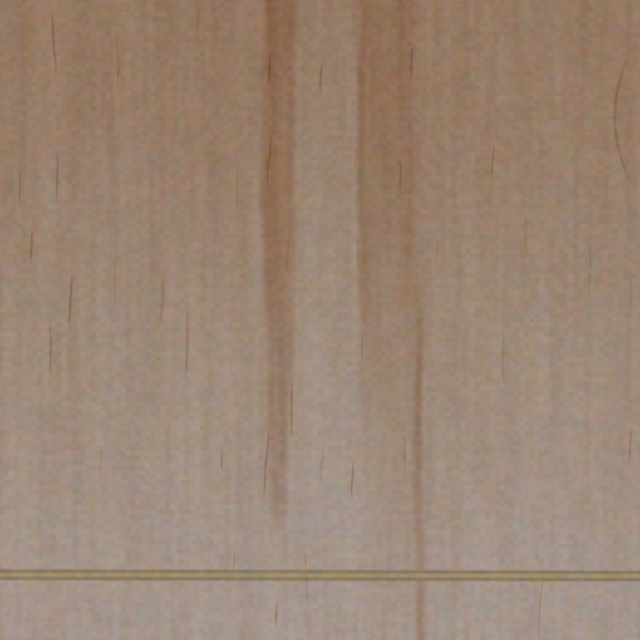
Give the GLSL for this texture, as a WebGL 2 fragment shader.

```glsl
#version 300 es
precision highp float;
// Pale wood board with soft vertical grain, brown bands, small flecks and a thin horizontal groove.

#define GROOVE_Y 0.101
#define GROOVE_HALF 0.0085
#define FLECK_GRID vec2(15.0, 6.0)
#define FLECK_CHANCE 0.42
#define FLECK_DEPTH 0.55
#define GRAIN_DEPTH 0.030
#define MOTTLE_DEPTH 0.036
#define CHROMA_DEPTH 0.045
#define STAIN vec3(0.90, 0.79, 0.70)
#define FLECK_TINT vec3(0.80, 0.64, 0.54)

uniform vec2 u_resolution;
out vec4 outColor;

float hash(vec2 p) {
  return fract(sin(dot(p, vec2(127.1, 311.7))) * 43758.5453);
}

float noise(vec2 p) {
  vec2 i = floor(p), f = fract(p);
  f = f * f * (3.0 - 2.0 * f);
  return mix(mix(hash(i), hash(i + vec2(1, 0)), f.x),
             mix(hash(i + vec2(0, 1)), hash(i + vec2(1, 1)), f.x), f.y);
}

// Noise centred on zero
float wave(vec2 p) { return noise(p) - 0.5; }

// Soft-edged vertical strip
float strip(float x, float centre, float halfWidth, float soft) {
  return 1.0 - smoothstep(halfWidth - soft, halfWidth + soft, abs(x - centre));
}

// Scattered slim dashes, one candidate per cell
float flecks(vec2 p) {
  vec2 cell = floor(p * FLECK_GRID);
  float cover = 0.0;
  for (int j = -1; j <= 1; j++) {
    for (int i = -1; i <= 1; i++) {
      vec2 id = cell + vec2(i, j);
      float present = step(hash(id + 3.7), FLECK_CHANCE);
      vec2 seat = vec2(hash(id + 11.3), hash(id + 23.9));
      vec2 d = p - (id + 0.15 + 0.7 * seat) / FLECK_GRID;
      float len = mix(0.018, 0.065, hash(id + 37.1));
      float tilt = (hash(id + 41.5) - 0.6) * 0.12;
      float t = clamp(abs(d.y) / len, 0.0, 1.0);
      float width = mix(0.0030, 0.0048, hash(id + 53.3)) * (1.0 - 0.5 * t);
      float across = abs(d.x + tilt * d.y + 0.003 * wave(vec2(id.x, p.y * 30.0)));
      float dash = (1.0 - smoothstep(0.0, width, across)) * (1.0 - smoothstep(0.45, 1.0, t));
      cover = max(cover, present * dash * mix(0.25, 1.0, hash(id + 61.7)));
    }
  }
  return cover;
}

// Long brown bands that follow the grain
float bands(vec2 p) {
  float x = p.x + 0.010 * wave(vec2(3.0, p.y * 7.0)) + 0.004 * wave(vec2(8.0, p.y * 28.0));
  float streak = 0.65 + 0.7 * noise(vec2(p.x * 95.0, p.y * 5.0));
  float taper = smoothstep(0.12, 0.70, p.y);
  float narrow = strip(x, 0.435, mix(0.009, 0.025, taper), 0.009)
               * smoothstep(0.12, 0.24, p.y) * 0.62;
  float broad = strip(x, 0.606, 0.043, 0.014) * mix(0.08, 0.42, smoothstep(0.2, 0.75, p.y));
  float innerEdge = strip(x, 0.564, 0.005, 0.005) * smoothstep(0.35, 0.60, p.y) * 0.25;
  float outerEdge = strip(x, 0.653, 0.006, 0.006) * (1.0 - smoothstep(0.45, 0.65, p.y)) * 0.48;
  return (narrow + broad + innerEdge + outerEdge) * streak;
}

// Thin bowed vein near the upper right
float vein(vec2 p) {
  float x = 0.961 + 2.2 * (p.y - 0.82) * (p.y - 0.82) + 0.005 * wave(vec2(5.0, p.y * 25.0));
  return strip(p.x, x, 0.002, 0.002) * smoothstep(0.71, 0.75, p.y)
       * (1.0 - smoothstep(0.87, 0.93, p.y));
}

void main() {
  vec2 p = gl_FragCoord.xy / u_resolution;

  // Warm top fading to a cool pale foot
  float tone = p.y + 0.16 * wave(p * vec2(6.0, 3.0)) + 0.10 * wave(p * vec2(17.0, 3.0) + 9.0);
  tone += 0.10 * (smoothstep(0.25, 0.0, p.x) - strip(p.x, 0.50, 0.07, 0.05));
  vec3 color = mix(vec3(0.645, 0.586, 0.546), vec3(0.618, 0.543, 0.479), smoothstep(0.0, 0.50, tone));
  color = mix(color, vec3(0.580, 0.470, 0.385), smoothstep(0.38, 1.02, tone));

  // Bands, flecks and vein
  color *= mix(vec3(1.0), STAIN, bands(p) * 1.1);
  color *= mix(vec3(1.0), FLECK_TINT, flecks(p) * FLECK_DEPTH + 0.4 * vein(p));

  // Fine lengthwise grain with a faint cross weave
  float grain = wave(vec2(p.x * 110.0, p.y * 7.0)) + 0.6 * wave(vec2(p.x * 45.0, p.y * 3.0) + 17.0);
  grain += 0.35 * wave(p * vec2(25.0, 150.0));
  color += GRAIN_DEPTH * grain * vec3(0.85, 1.0, 1.05);

  // Groove: dark lips around a lighter olive bed
  float dy = abs(p.y - GROOVE_Y + 0.002 * (p.x - 0.5));
  float bed = 1.0 - smoothstep(GROOVE_HALF - 0.002, GROOVE_HALF + 0.002, dy);
  float lip = smoothstep(0.001, 0.005, dy);
  vec3 olive = mix(vec3(0.625, 0.555, 0.425), vec3(0.530, 0.460, 0.345), lip);
  color = mix(color, olive + 0.02 * wave(vec2(p.x * 60.0, 2.0)), bed * 0.88);

  // Soft mottling in brightness and hue
  color += MOTTLE_DEPTH * (wave(p * 130.0) + 0.5 * wave(p * 250.0 + 31.0));
  vec3 hue = vec3(wave(p * 75.0 + 5.0), 0.5 * wave(p * 90.0 + 47.0), wave(p * 70.0 + 83.0));
  color += CHROMA_DEPTH * (hue - dot(hue, vec3(0.30, 0.59, 0.11)));

  outColor = vec4(color, 1.0);
}
```
